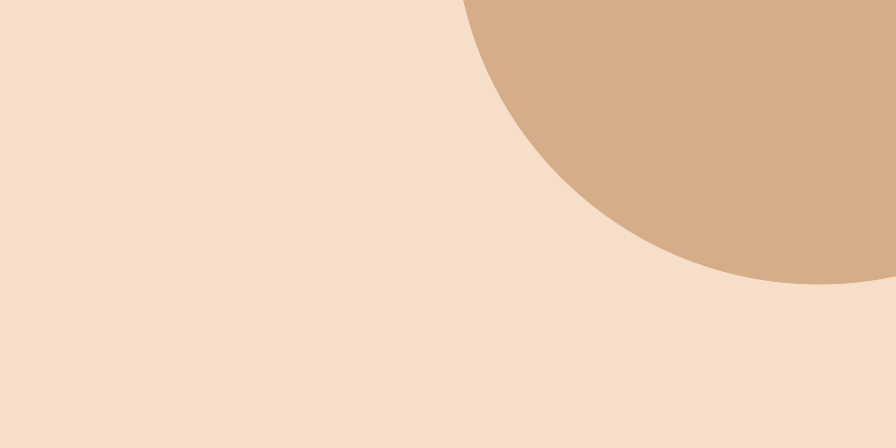
This background is drawn by a Shadertoy shader. Its source:

```glsl
const vec3 CREAM = vec3(0.965, 0.871, 0.788);
const vec3 TAN = vec3(0.837, 0.678, 0.537);

float circleDistance(vec2 point, vec2 center, float radius) {
    return length(point - center) - radius;
}

// Coverage of a shape, softened across one pixel
float coverage(float dist, float pixel) {
    return 1.0 - smoothstep(-0.5 * pixel, 0.5 * pixel, dist);
}

void mainImage(out vec4 fragColor, in vec2 fragCoord) {
    // Canvas height is one unit
    float pixel = 1.0 / iResolution.y;
    vec2 point = fragCoord * pixel;

    // Large disc cropped by the upper right corner
    vec2 discCenter = vec2(1.828, 1.179);
    float discRadius = 0.814;
    float disc = coverage(circleDistance(point, discCenter, discRadius), pixel);

    fragColor = vec4(mix(CREAM, TAN, disc), 1.0);
}
```
